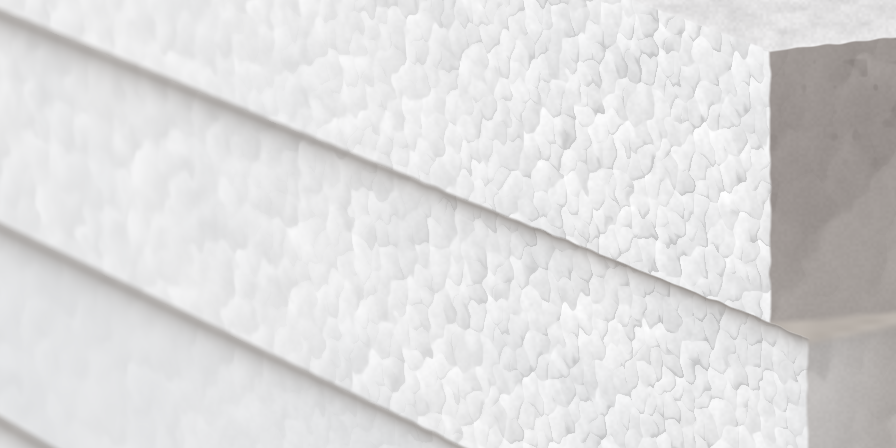
A Shadertoy shader for this texture:

```glsl
const vec3 FOAM_WHITE = vec3(0.926, 0.926, 0.928);
const vec3 FOAM_COOL  = vec3(0.866, 0.873, 0.882);
const vec3 TOP_LIGHT  = vec3(0.885, 0.881, 0.883);
const vec3 SEAM_DARK  = vec3(0.57, 0.545, 0.525);
const vec3 SIDE_DARK  = vec3(0.598, 0.570, 0.558);
const vec3 SIDE_LIGHT = vec3(0.672, 0.650, 0.634);
const vec3 LOWER_SIDE = vec3(0.735, 0.722, 0.715);
const vec3 LEDGE      = vec3(0.730, 0.702, 0.675);

// Seams as height at the left edge and downward slope
const vec2 SEAM_A = vec2(0.974, 0.404);
const vec2 SEAM_B = vec2(0.497, 0.478);
const vec2 SEAM_C = vec2(0.066, 0.580);

const vec2 CORNER_TOP = vec2(1.719, 0.886);
const vec2 CORNER_LOW = vec2(1.719, 0.276);
const vec2 LOWER_CORNER = vec2(1.802, 0.232);
const float TOP_SLOPE = 0.37;
const float BACK_SLOPE = 0.11;
const float FOCUS_X = 1.55;
const vec2 BEAD_SCALE = vec2(34.0, 20.0);
const vec2 LIGHT_DIR = vec2(-0.70, 0.70);
const float RELIEF = 0.052;
const float GRAIN = 0.036;

vec2 hash22(vec2 p) {
    vec3 q = fract(vec3(p.xyx) * vec3(0.1031, 0.1030, 0.0973));
    q += dot(q, q.yzx + 33.33);
    return fract((q.xx + q.yz) * q.zy);
}

float noise(vec2 p) {
    vec2 i = floor(p), f = fract(p);
    f = f * f * (3.0 - 2.0 * f);
    return mix(mix(hash22(i).x, hash22(i + vec2(1, 0)).x, f.x),
               mix(hash22(i + vec2(0, 1)).x, hash22(i + vec2(1, 1)).x, f.x), f.y);
}

// Tilted bead shading with shadowed rims, blended softly out of focus
float beads(vec2 p, float focus) {
    p += 0.55 * vec2(noise(p * 1.7), noise(p * 1.7 + 19.0));
    vec2 id = floor(p), f = p - id;
    float sharpness = mix(2.6, 22.0, focus * focus);
    float total = 0.0, weightSum = 0.0, nearest = 9.0, second = 9.0;
    vec2 fromCenter = vec2(0.0);
    for (int y = -2; y <= 2; y++)
    for (int x = -2; x <= 2; x++) {
        vec2 cell = vec2(x, y);
        vec2 seed = hash22(id + cell + 50.0);
        vec2 away = f - cell - 0.08 - 0.84 * seed;
        float d = dot(away, away);
        float weight = exp(-sharpness * d);
        total += weight * (0.8 * (seed.x - 0.5) + 1.1 * dot(away, LIGHT_DIR));
        weightSum += weight;
        second = min(second, max(nearest, d));
        if (d < nearest) { nearest = d; fromCenter = away; }
    }
    float groove = 1.0 - smoothstep(0.0, 0.34, sqrt(second) - sqrt(nearest));
    float shaded = smoothstep(-0.05, 0.45, -dot(fromCenter, LIGHT_DIR));
    float patchy = smoothstep(0.25, 0.70, noise(p * 1.3 + 7.0));
    return total / weightSum - 2.0 * groove * shaded * patchy * focus * focus;
}

float depthBelow(vec2 p, vec2 seam) {
    return seam.x - seam.y * p.x - p.y;
}

// Contact shadow: a dark core with a faint wide falloff
vec3 shadeSeam(vec3 col, float depth, float blur, float width) {
    float edge = smoothstep(-blur, blur, depth);
    float core = edge * exp(-max(depth, 0.0) / width);
    float halo = edge * exp(-max(depth, 0.0) / 0.055);
    return mix(col * (1.0 - 0.06 * halo), SEAM_DARK, 0.98 * core);
}

void mainImage(out vec4 fragColor, in vec2 fragCoord) {
    vec2 p = fragCoord / iResolution.xy * vec2(2.0, 1.0);
    float aa = 1.2 / iResolution.y;
    float defocus = smoothstep(0.0, 1.5, abs(p.x - FOCUS_X));
    float focus = 1.0 - defocus;
    float blur = aa + 0.016 * defocus;

    // Slab fronts
    float ragged = 0.005 * focus * (noise(vec2(p.x * 38.0, 3.0)) - 0.5);
    float a = depthBelow(p, SEAM_A) + ragged;
    float b = depthBelow(p, SEAM_B) + ragged;
    float c = depthBelow(p, SEAM_C);
    float layer = step(0.0, a) + step(0.0, b) + step(0.0, c);
    vec2 surface = vec2(p.x, p.y + (0.40 + 0.05 * layer) * p.x);
    float bump = beads(surface * BEAD_SCALE + layer * 13.0, focus);
    float grain = noise(p * 150.0) - 0.5;
    float speckle = noise(surface * vec2(85.0, 60.0)) - 0.5;
    float lowest = smoothstep(-0.02, 0.02, b);
    float cool = 0.05 + 0.15 * smoothstep(-0.02, 0.02, a) * (1.0 - 0.4 * p.x) + 0.30 * lowest;
    cool += 0.40 * (noise(surface * vec2(9.0, 7.0)) - 0.5);
    vec3 col = mix(FOAM_WHITE, FOAM_COOL, clamp(cool, 0.0, 1.0));
    col += RELIEF * (1.0 - 0.5 * lowest) * bump + GRAIN * focus * (0.6 * grain + speckle);

    // Shadows between slabs
    float width = mix(0.014, 0.026, defocus);
    col = shadeSeam(col, a, blur, width);
    col = shadeSeam(col, b, blur, width * 0.9);
    col = shadeSeam(col, c, blur, width);

    // Top face and its bright edge
    vec2 fromTop = p - CORNER_TOP;
    float rim = fromTop.y + fromTop.x * (fromTop.x < 0.0 ? TOP_SLOPE : -BACK_SLOPE);
    rim += 0.005 * (noise(p * 32.0) - 0.5);
    float topMask = smoothstep(-aa, aa, rim);
    vec3 top = TOP_LIGHT + 0.07 * (noise(p * vec2(28.0, 55.0)) - 0.5) + 0.04 * grain;
    top += 0.045 * exp(-abs(rim) / 0.010);

    // Shaded end of the upper slab
    float mottle = beads(p * vec2(15.0, 11.0), 0.4);
    float sideTone = noise(p * 4.0 + 5.0) * 0.55 + 0.60 * smoothstep(0.62, 0.30, p.y);
    sideTone += 0.35 * smoothstep(0.75, 0.9, p.y);
    vec3 side = mix(SIDE_DARK, SIDE_LIGHT, sideTone) + 0.030 * mottle + 0.020 * grain;
    float pits = smoothstep(0.72, 0.9, noise(p * vec2(44.0, 36.0)));
    side -= 0.05 * pits * smoothstep(0.55, 0.85, p.y);

    // Ledge and end of the lower slab
    float ledgeY = CORNER_LOW.y + 0.09 * (p.x - CORNER_LOW.x) + 0.006 * (noise(p * 25.0) - 0.5);
    float lowerY = LOWER_CORNER.y + 0.20 * (p.x - LOWER_CORNER.x);
    vec3 lowerSide = mix(LOWER_SIDE, SIDE_LIGHT, 0.6 * smoothstep(1.84, 2.0, p.x));
    lowerSide += 0.030 * mottle + 0.020 * grain;
    lowerSide -= 0.05 * exp(-max(lowerY - p.y, 0.0) / 0.03);
    vec3 ledge = LEDGE + 0.05 * (noise(p * vec2(18.0, 60.0)) - 0.5);
    vec3 end = mix(ledge, lowerSide, smoothstep(0.015, -0.015, p.y - lowerY));
    end = mix(end, side, smoothstep(-0.008, 0.012, p.y - ledgeY));

    // Corner line: the upper slab stops short of the lower one
    float wobble = 0.005 * (noise(vec2(p.y * 36.0, 8.0)) - 0.5);
    float upperEnd = smoothstep(-0.004, 0.004, p.x - CORNER_LOW.x + wobble)
                   * smoothstep(-aa, aa, -a);
    float lowerEnd = smoothstep(-0.005, 0.005, p.x - LOWER_CORNER.x + wobble);
    col = mix(col, end, max(upperEnd, lowerEnd));
    col = mix(col, top, topMask);
    fragColor = vec4(clamp(col, 0.0, 1.0), 1.0);
}
```
